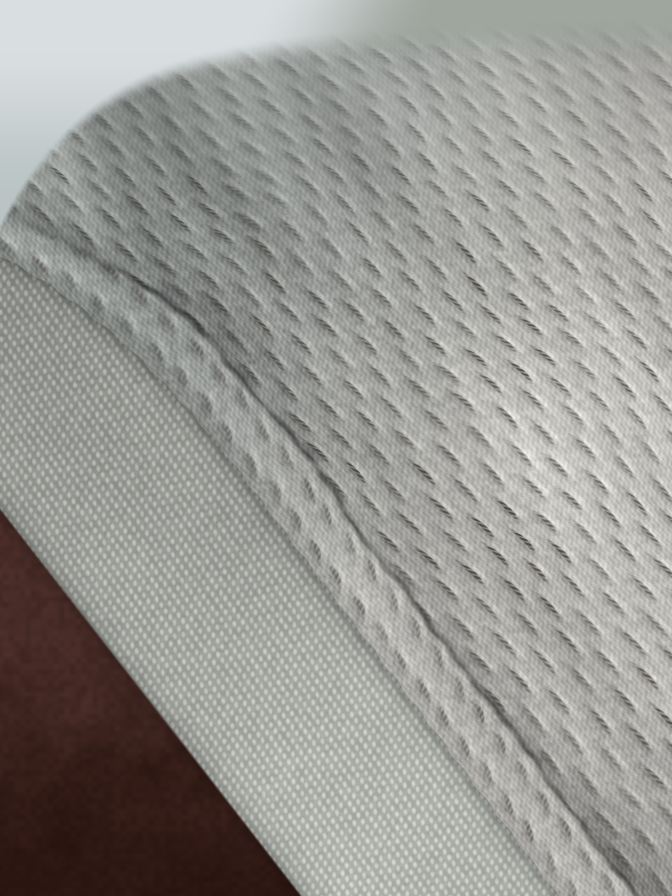
Give the GLSL for this texture, as a WebGL 2 fragment shader.

```glsl
#version 300 es
precision highp float;
// Draped sports jersey: a field of staggered slit holes between puffed cells,
// a seamed mesh band, a finely knitted cuff and a dark brown ground. Curves
// bound each zone; holes and stitches are repeated cells, folds are noise.
uniform vec2 u_resolution;
out vec4 fragColor;

#define COLUMN_PITCH 0.0365
#define ROW_NEAR 0.046
#define ROW_SHRINK 0.018
#define BAND_PITCH vec2(0.034, 0.040)
#define KNIT_PITCH 0.0062
#define CUFF_PITCH vec2(0.0082, 0.0088)
#define SLIT_SIZE vec2(0.10, 0.40)
#define HOLE_COLOR vec3(0.29, 0.27, 0.25)
#define BROWN_LIGHT vec3(0.28, 0.17, 0.15)
#define BROWN_DARK vec3(0.17, 0.085, 0.065)
#define TAU 6.2831853

float hash(vec2 p) {
  p = fract(p * vec2(0.1031, 0.1137));
  p += dot(p, p.yx + 33.33);
  return fract((p.x + p.y) * p.x * 17.0);
}

float noise(vec2 p) {
  vec2 i = floor(p), f = fract(p);
  f = f * f * (3.0 - 2.0 * f);
  return mix(mix(hash(i), hash(i + vec2(1, 0)), f.x),
             mix(hash(i + vec2(0, 1)), hash(i + vec2(1, 1)), f.x), f.y);
}

float fbm(vec2 p) {
  float sum = 0.0, gain = 0.5;
  for (int i = 0; i < 4; i++) {
    sum += gain * noise(p);
    p = p * 2.03 + 7.1;
    gain *= 0.5;
  }
  return sum;
}

// Lower rim of the mesh band: bends, then runs straight
float rimHeight(float x) {
  float m = min(x, 0.28);
  return 0.714 - 0.5 * m - 1.5 * m * m - 1.33 * (x - m);
}

// One staggered cell: x = hole darkness, y = relief of the puffed cells
vec2 meshCell(vec2 q, float lean) {
  q.y += 0.5 * mod(floor(q.x), 2.0);
  vec2 id = floor(q), f = fract(q) - 0.5;
  f += 0.12 * (vec2(hash(id), hash(id + 41.0)) - 0.5);
  float side = f.x + lean * f.y;
  float bow = side + 0.5 * f.y * f.y - 0.03;
  float r = length(vec2(bow, f.y) / SLIT_SIZE);
  float ladder = 0.66 + 0.34 * sin(f.y * 44.0 + f.x * 14.0);
  float hole = (1.0 - smoothstep(0.4, 1.25, r)) * ladder;
  float reach = exp(-pow(f.y / 0.36, 2.0));
  float lip = exp(-pow((side - 0.2) / 0.13, 2.0)) * reach;
  float shade = exp(-pow((side + 0.1) / 0.15, 2.0)) * reach;
  return vec2(hole * (0.5 + 0.5 * hash(id + 9.0)), 0.2 + 0.7 * lip - 0.8 * shade);
}

// Zigzag rows of fine loops, from -1 to 1
float knit(vec2 q) {
  float bend = abs(fract(q.y * 0.5) - 0.5);
  return sin(TAU * (q.x + 1.2 * bend)) * (0.6 + 0.4 * cos(TAU * q.y));
}

// Slanted dashes of the cuff, offset on every second row
float cuffStitch(vec2 q) {
  q.x += 0.5 * mod(floor(q.y), 2.0);
  vec2 f = fract(q) - 0.5;
  f.x += 0.45 * f.y;
  return 1.0 - smoothstep(0.2, 1.1, length(f / vec2(0.5, 0.4)));
}

void main() {
  vec2 p = gl_FragCoord.xy / u_resolution.y;
  float soft = 1.2 / u_resolution.y;
  float along = dot(p, vec2(0.6, -0.8)), across = dot(p, vec2(0.8, 0.6));

  // Signed distances to the zone borders
  float slope = 0.5 + 3.0 * min(p.x, 0.28);
  float flatten = inversesqrt(1.0 + slope * slope);
  float rim = (p.y - rimHeight(p.x)) * flatten + 0.001 * sin(along * 150.0);
  float bandWidth = (0.045 + 0.07 * smoothstep(0.0, 0.3, p.x)) * flatten;
  float seam = rim - bandWidth + 0.008 * (noise(vec2(along * 22.0, 3.0)) - 0.5);
  float hem = (p.y - 0.432 + 1.285 * p.x) * 0.614;
  float crest = 0.745 + 0.21 * (1.0 - exp(-p.x / 0.11)) - p.y;

  // Blurred backdrop: bright at the left, distant cloth at the right
  vec3 backdrop = mix(vec3(0.73, 0.77, 0.77), vec3(0.85, 0.87, 0.88), smoothstep(0.78, 0.95, p.y));
  backdrop = mix(backdrop, vec3(0.62, 0.65, 0.62), smoothstep(0.28, 0.48, p.x + 0.6 * (0.97 - p.y)));

  // Mesh field with perspective rows and slanted columns
  vec2 wobble = 0.014 * (vec2(noise(p * 9.0), noise(p * 9.0 + 20.0)) - 0.5);
  vec2 w = p + wobble;
  vec2 field = vec2((w.x + w.y * (0.44 - 0.04 * w.x)) / COLUMN_PITCH,
                    -log(ROW_NEAR - ROW_SHRINK * w.y) / ROW_SHRINK);
  vec2 cell = meshCell(field, 0.5);
  float focus = 1.0 - 0.7 * smoothstep(0.65, 0.98, p.y);
  float light = smoothstep(-0.3, 0.4, p.x - 0.55 * p.y);
  float folds = fbm(vec2(across * 9.0, along * 2.5)) - 0.47;
  float patchy = 0.6 + 0.8 * noise(vec2(across * 14.0, along * 6.0) + 5.0);
  float loops = knit(vec2(w.x + 0.35 * w.y, w.y - 0.2 * w.x) / KNIT_PITCH);
  float grain = noise(p * 230.0) - 0.5;
  float yarn = 0.055 * loops + 0.09 * grain;
  float tone = mix(0.57, 0.675, light) + 0.28 * folds;
  tone -= 0.12 * (1.0 - smoothstep(0.0, 0.22, p.y));
  tone -= 0.10 * exp(-max(seam, 0.0) / 0.02);
  tone += 0.03 * sin(across * 55.0 + 6.0 * noise(p * 4.0)) * smoothstep(0.25, 0.0, seam + 0.001);
  tone += mix(0.55, 1.0, focus) * 0.15 * cell.y + focus * yarn;
  vec3 tint = mix(vec3(0.98, 1.01, 0.99), vec3(1.01, 1.0, 0.975), light);
  float holes = clamp(0.9 * focus * patchy * cell.x, 0.0, 0.9);
  vec3 cloth = mix(tone * tint, HOLE_COLOR, holes);

  // Folded band, two rows of holes running beside the seam
  vec2 bandCell = meshCell((vec2(rim, along) + 0.4 * wobble) / BAND_PITCH, 0.3);
  float ridge = clamp(rim / bandWidth, 0.0, 1.0);
  float bandTone = 0.55 + 0.07 * sin(ridge * 2.8) + 0.06 * light + 0.25 * folds;
  bandTone += 0.13 * bandCell.y + yarn;
  vec3 band = mix(bandTone * tint, HOLE_COLOR + 0.06, 0.8 * bandCell.x);
  cloth = mix(band, cloth, smoothstep(-2.0 * soft, 2.0 * soft, seam));
  float crease = exp(-pow(seam / 0.0035, 2.0)) * (0.4 + 0.6 * noise(vec2(along * 70.0, 1.0)));
  cloth *= 1.0 - 0.45 * crease * smoothstep(0.02, 0.15, p.x);
  float blur = 0.008 + 0.03 * p.x;
  vec3 color = mix(backdrop, cloth, smoothstep(-blur, blur, crest));

  // Cuff: dashed knit, shaded under the band and rolled at the hem
  float cuffTone = 0.71 - 0.11 * smoothstep(0.1, 0.65, p.y);
  cuffTone += 0.15 * (cuffStitch(vec2(along, across) / CUFF_PITCH) - 0.4);
  cuffTone += 0.10 * (fbm(p * 5.0) - 0.47) + 0.06 * grain;
  cuffTone *= 1.0 - 0.3 * exp(min(rim, 0.0) / 0.008);
  cuffTone *= 1.0 - 0.22 * exp(-max(hem, 0.0) / 0.012);
  vec3 cuff = cuffTone * vec3(1.0, 1.015, 0.98);
  color = mix(cuff, color, smoothstep(-soft, soft, rim));

  // Brown ground with soft mottling and a contact shadow
  float glow = smoothstep(0.0, 0.34, p.y + 0.25 * (fbm(p * 14.0) - 0.45));
  vec3 ground = mix(BROWN_DARK, BROWN_LIGHT, glow);
  ground *= 0.9 + 0.2 * noise(p * 160.0);
  ground *= 1.0 - 0.2 * exp(min(hem, 0.0) / 0.008);
  color = mix(ground, color, smoothstep(-1.5 * soft, 1.5 * soft, hem));

  fragColor = vec4(clamp(color, 0.0, 1.0), 1.0);
}
```
